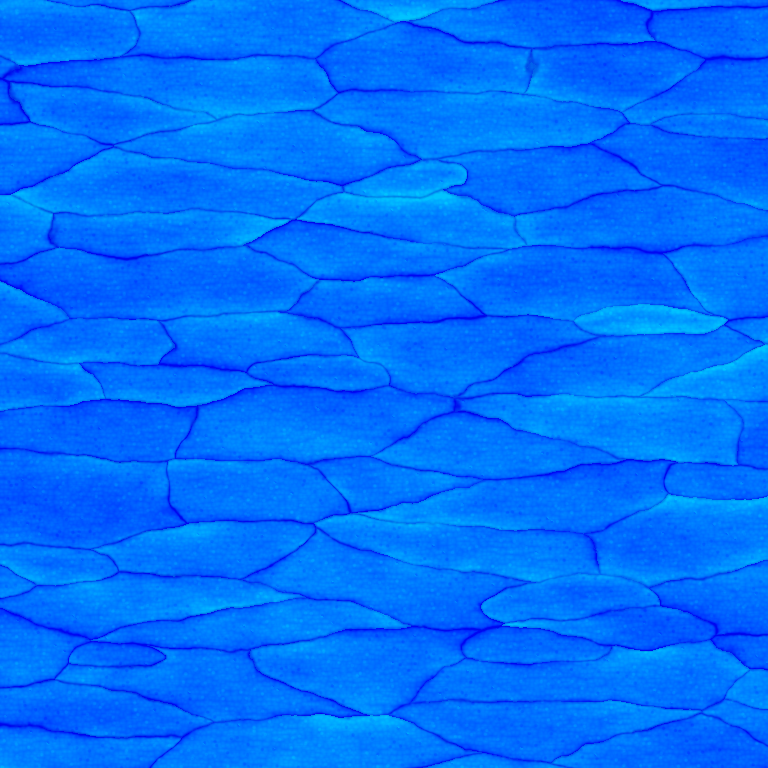
This texture is drawn by a WebGL 1 fragment shader. Its source:

```glsl
precision highp float;
// Sheet of long, flat plant-like cells in saturated blue, lying horizontally.
// A stretched cellular pattern with a weight per site gives curved walls; the
// wall distance draws dark lines and bright rims, over fine mottling.
uniform vec2 u_resolution;

const vec2 CELLS = vec2(3.9, 15.0);  // cells across and up the canvas

vec2 hash2(vec2 p) {
  vec3 a = fract(p.xyx * vec3(0.1031, 0.1030, 0.0973));
  a += dot(a, a.yzx + 33.33);
  return fract((a.xx + a.yz) * a.zy);
}

// Staggered, jittered centre of a cell
vec2 site(vec2 id) {
  return id + 0.5 + vec2(0.5 * mod(id.y, 2.0), 0.0)
       + vec2(0.9, 0.95) * (hash2(id + 17.0) - 0.5);
}

// Higher weight makes a smaller, rounder cell
float weight(vec2 id) {
  vec2 h = hash2(id + 71.0);
  return mix(0.72, 1.35, h.x) + 3.2 * step(0.80, h.y);
}

// Distance to the closest of the scattered points
float cellular(vec2 p) {
  vec2 base = floor(p);
  float nearest = 4.0;
  for (int y = -1; y <= 1; y++) {
    for (int x = -1; x <= 1; x++) {
      vec2 id = base + vec2(float(x), float(y));
      vec2 r = id + hash2(id + 131.0) - p;
      nearest = min(nearest, dot(r, r));
    }
  }
  return sqrt(nearest);
}

// Layered sines, roughly -1 to 1
float waves(vec2 p) {
  float sum = 0.0, amp = 0.75;
  for (int i = 0; i < 4; i++) {
    sum += amp * sin(p.x + 1.7 * sin(p.y)) * cos(p.y + 1.3 * sin(0.7 * p.x));
    p = mat2(1.5, 1.1, -1.1, 1.5) * p + 2.3;
    amp *= 0.6;
  }
  return sum;
}

float smoothMin(float a, float b, float k) {
  float h = max(k - abs(a - b), 0.0) / k;
  return min(a, b) - 0.25 * k * h * h;
}

void main() {
  vec2 uv = gl_FragCoord.xy / u_resolution.y;

  // Bend the walls gently, then add a fine wobble
  vec2 bent = uv + vec2(0.022, 0.008) * vec2(waves(uv * 11.0), waves(uv * 9.0 + 5.0));
  bent += vec2(0.004, 0.0016) * vec2(waves(uv * 37.0), waves(uv * 48.0 + 3.0));
  vec2 p = bent * CELLS + 20.0;
  vec2 base = floor(p);

  // Find the cell that owns this point
  vec2 owner = base;
  float best = 100.0;
  for (int y = -2; y <= 2; y++) {
    for (int x = -2; x <= 2; x++) {
      vec2 id = base + vec2(float(x), float(y));
      vec2 r = p - site(id);
      float d = weight(id) * dot(r, r);
      if (d < best) { best = d; owner = id; }
    }
  }

  // Distance to its walls, in canvas units: difference over gradient
  vec2 toOwner = p - site(owner);
  vec2 ownSlope = weight(owner) * toOwner;
  float wall = 1.0, softWall = 0.08;
  for (int y = -2; y <= 2; y++) {
    for (int x = -2; x <= 2; x++) {
      vec2 id = base + vec2(float(x), float(y));
      if (any(notEqual(id, owner))) {
        vec2 r = p - site(id);
        float w = weight(id);
        vec2 slope = 2.0 * (w * r - ownSlope) * CELLS;
        float d = (w * dot(r, r) - best) / max(length(slope), 0.001);
        wall = min(wall, d);
        softWall = smoothMin(softWall, d, 0.010);
      }
    }
  }
  softWall = max(softWall, 0.0);

  // Tone of the cell body, sloping across it in its own direction
  vec2 h = hash2(owner + 211.0);
  float tone = 0.405 + 0.13 * (h.x - 0.5) + 0.11 * dot(h - 0.5, toOwner);
  tone += 0.055 * waves(uv * vec2(11.0, 20.0) + 9.0 * h);
  tone += 0.035 * waves(uv * 5.0 + 1.0);

  // Uneven bright rim inside the wall
  float lit = clamp(0.5 + 0.6 * waves(uv * vec2(7.0, 26.0) + 20.0 * h), 0.05, 1.0);
  tone += 0.40 * lit * exp(-softWall / 0.013);

  // Fine grain, horizontal streaks and small specks
  tone += 0.085 * (0.45 - cellular(uv * 170.0));
  tone += 0.085 * (0.45 - cellular(uv * vec2(28.0, 170.0)));
  float speck = smoothstep(0.20, 0.06, cellular(uv * 62.0));
  tone += 0.07 * speck * sign(sin(31.0 * uv.x + 47.0 * uv.y) + 0.3);

  // Thin dark wall with a soft, uneven shadow
  float strength = clamp(0.8 + 0.35 * waves(uv * 17.0 + 3.0), 0.35, 1.1);
  float line = strength * exp(-pow(wall / 0.0018, 2.0));
  float shade = 1.25 - 0.6 * lit;
  tone -= 0.20 * line + 0.25 * shade * exp(-wall / 0.0055);

  gl_FragColor = vec4(0.0, clamp(tone, 0.03, 0.76), 1.0 - 0.08 * line, 1.0);
}
```
